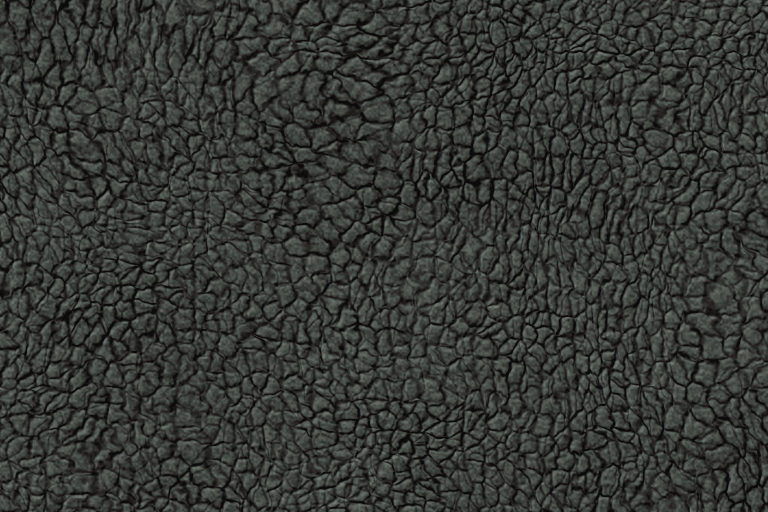
A Shadertoy shader for this texture:

```glsl
// Dark grey-green pebbled leather with wavy, mostly upright creases.

const vec2 PEBBLES = vec2(32.0, 25.5);   // pebbles per canvas height, across and up
const vec2 LIGHT_DIR = vec2(-0.6, 0.8);
const vec3 WARM_SHADE = vec3(1.06, 1.0, 0.93);
const vec3 GREEN_SHEEN = vec3(0.965, 1.03, 0.96);

vec2 hash2(vec2 p) {
    vec3 q = fract(vec3(p.xyx) * vec3(0.1031, 0.1030, 0.0973));
    q += dot(q, q.yzx + 33.33);
    return fract((q.xx + q.yz) * q.zy);
}

float valueNoise(vec2 p) {
    vec2 cell = floor(p), f = fract(p);
    f = f * f * (3.0 - 2.0 * f);
    float low = mix(hash2(cell).x, hash2(cell + vec2(1, 0)).x, f.x);
    float high = mix(hash2(cell + vec2(0, 1)).x, hash2(cell + vec2(1, 1)).x, f.x);
    return mix(low, high, f.y);
}

vec2 noise2(vec2 p) {
    return vec2(valueNoise(p), valueNoise(p + 47.3)) - 0.5;
}

// Distance to the nearest cell border; borders facing sideways count as wider.
float borderDistance(vec2 p, float jitter, float uprightBias) {
    vec2 cell = floor(p), f = fract(p);
    vec2 nearest = vec2(0.0), nearestCell = vec2(0.0);
    float best = 8.0;
    for (int y = -1; y <= 1; y++)
    for (int x = -1; x <= 1; x++) {
        vec2 o = vec2(x, y);
        vec2 r = o + 0.5 + jitter * (hash2(cell + o) - 0.5) - f;
        float d = dot(r, r);
        if (d < best) { best = d; nearest = r; nearestCell = o; }
    }
    float border = 8.0;
    for (int y = -2; y <= 2; y++)
    for (int x = -2; x <= 2; x++) {
        vec2 o = nearestCell + vec2(x, y);
        vec2 r = o + 0.5 + jitter * (hash2(cell + o) - 0.5) - f;
        vec2 gap = r - nearest;
        if (dot(gap, gap) > 0.0001) {
            vec2 n = normalize(gap);
            float d = dot(0.5 * (r + nearest), n);
            border = min(border, d * (1.0 + uprightBias * n.y * n.y));
        }
    }
    return border;
}

// Slow drift of the grain direction plus small wobble of each crease.
vec2 warpHide(vec2 p) {
    vec2 drift = 0.16 * noise2(p * 2.3 + 5.0) + 0.035 * noise2(p * 9.0);
    vec2 wobble = 0.012 * noise2(p * 50.0) + 0.005 * noise2(p * 110.0);
    return p + drift + wobble;
}

vec2 rotate(vec2 p, float angle) {
    float c = cos(angle), s = sin(angle);
    return vec2(c * p.x - s * p.y, s * p.x + c * p.y);
}

float creaseMask(float d, float width) {
    return 1.0 - smoothstep(0.0, width, d);
}

// x: rounded pebble height, y: main crease, z: thin crossing fold
vec3 hideRelief(vec2 p) {
    vec2 q = warpHide(p) * PEBBLES;
    float border = borderDistance(q, 0.92, 0.7);
    float fold = borderDistance(rotate(q, 0.55) * 0.95 + 17.0, 1.0, 0.0);
    float height = smoothstep(0.0, 0.42, border) + 0.35 * smoothstep(0.0, 0.2, fold);
    return vec3(height, creaseMask(border, 0.21), creaseMask(fold, 0.12));
}

// Fine pores and short sideways wrinkles.
float poreGrain(vec2 p) {
    float pores = valueNoise(p * 235.0) - 0.5;
    float wrinkles = valueNoise(rotate(p, 0.2) * vec2(90.0, 170.0)) - 0.5;
    return 0.6 * pores + 0.5 * wrinkles;
}

void mainImage(out vec4 fragColor, in vec2 fragCoord) {
    vec2 p = fragCoord / iResolution.y;
    vec3 relief = hideRelief(p);

    // Light falling on the pebble flanks
    float towardLight = hideRelief(p + 0.004 * LIGHT_DIR).x;
    float slope = clamp(relief.x - towardLight, -0.7, 0.7);

    // Creases deepen and fade in broad patches
    float depth = mix(0.65, 1.3, valueNoise(p * 11.0 + 3.0));
    float tone = 0.277 + 0.14 * slope;
    tone -= 0.155 * depth * relief.y;
    tone -= 0.085 * relief.z;
    tone += 0.21 * poreGrain(p) * (1.0 - 0.45 * relief.y);
    tone += 0.03 * (valueNoise(p * 3.0 + 9.0) - 0.5);
    tone = clamp(tone, 0.045, 0.5);

    // Warm shadows, cool green highlights
    vec3 tint = mix(WARM_SHADE, GREEN_SHEEN, smoothstep(0.12, 0.26, tone));
    fragColor = vec4(tone * tint, 1.0);
}
```
